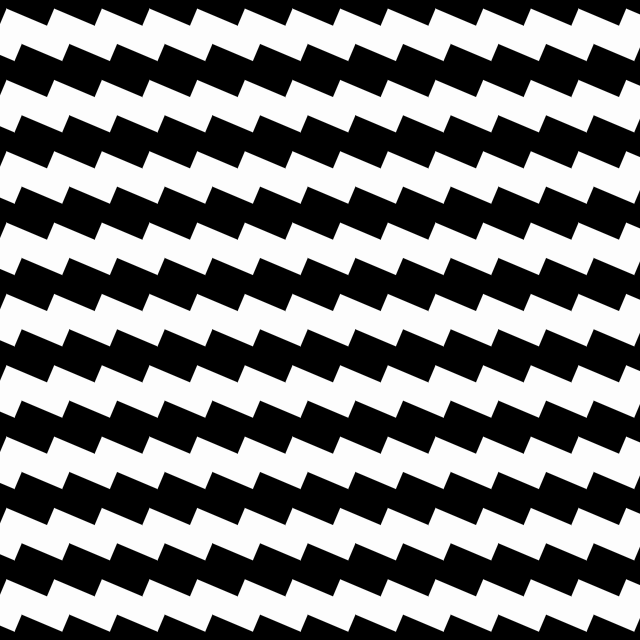
Reproduce this pattern procedurally as a WebGL 2 fragment shader.

```glsl
#version 300 es
precision highp float;
// Draws white horizontal bands with tilted sawtooth borders on black.
// Each border is a union of rotated quadrants, one per tooth, and a band
// is the area between two shifted copies of that border.

uniform vec2 u_resolution;
out vec4 fragColor;

// Lengths are fractions of the canvas height.
const vec2 PITCH = vec2(0.07448, 0.11146);        // tooth width, band spacing
const vec2 FIRST_PEAK = vec2(0.0102, 0.9866);     // a peak on the top band
const vec2 LOWER_SHIFT = vec2(0.0238, -0.0553);   // upper to lower border
const float TILT = 0.400;                         // slope of the teeth, radians
const float HEADROOM = 0.015;                     // black kept above each band
const float EDGE_WIDTH = 0.0022;                  // softness of the borders
const vec3 BAND_COLOR = vec3(0.992);
const vec3 GROUND_COLOR = vec3(0.0);

// Signed distance to the area below a sawtooth with a peak at the origin;
// positive inside.
float belowSawtooth(vec2 p) {
    vec2 fall = vec2(cos(TILT), -sin(TILT));
    vec2 up = vec2(-fall.y, fall.x);
    p.x = mod(p.x, PITCH.x);
    float inside = -1.0;
    for (int tooth = -1; tooth <= 1; tooth++) {
        vec2 q = p - vec2(float(tooth) * PITCH.x, 0.0);
        inside = max(inside, min(-dot(q, up), dot(q, fall)));
    }
    return inside;
}

void main() {
    vec2 p = gl_FragCoord.xy / u_resolution.y - FIRST_PEAK;

    // Fold all rows into one band hanging below y = 0.
    p.y = mod(p.y - HEADROOM, PITCH.y) - PITCH.y + HEADROOM;

    // Keep what lies under the upper border and over the lower one.
    float band = min(belowSawtooth(p), -belowSawtooth(p - LOWER_SHIFT));

    float halfEdge = 0.5 * max(EDGE_WIDTH, 1.0 / u_resolution.y);
    float coverage = smoothstep(-halfEdge, halfEdge, band);
    fragColor = vec4(mix(GROUND_COLOR, BAND_COLOR, coverage), 1.0);
}
```
